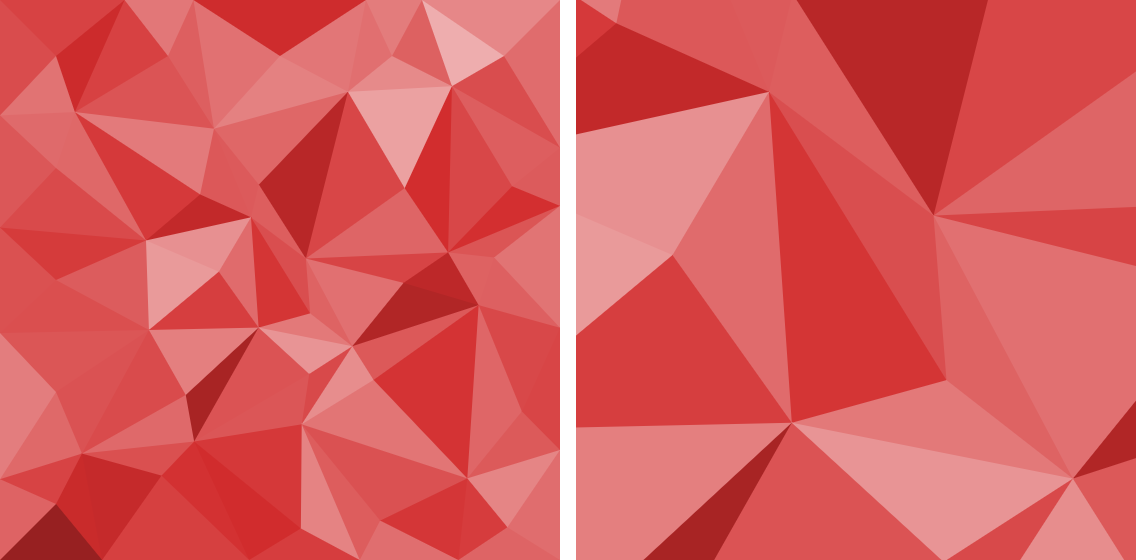
Left, the full canvas; right, a detail of the centre.
Reproduce this background procedurally as a Shadertoy shader.

```glsl
// A flat-shaded mosaic of red triangles. The corners of a coarse grid are
// jittered, and each cell is split into a fan of four facets around an inner
// point. A permutation gives every facet its own rank on a lightness curve.

const int GRID = 5;              // cells per side
const float CORNER_JITTER = 0.34;
const float HUB_SPREAD = 0.26;   // reach of the inner point within its cell
const float SATURATION = 0.65;

// Integer hash of a grid position: two values in 0..1
vec2 hash22(ivec2 id, uint seed) {
    uvec2 v = uvec2(id + 64) * uvec2(1597u, 3571u) + seed * uvec2(7919u, 6151u);
    v = v * 1664525u + 1013904223u;
    v.x += v.y * 1664525u;
    v.y += v.x * 1664525u;
    v ^= v >> 16u;
    v.x += v.y * 1664525u;
    v.y += v.x * 1664525u;
    v ^= v >> 16u;
    return vec2(v & 65535u) / 65535.0;
}

// Jittered grid corner; border corners only slide along the border
vec2 cornerPoint(ivec2 id) {
    vec2 isFree = vec2(greaterThan(id, ivec2(0))) * vec2(lessThan(id, ivec2(GRID)));
    return vec2(id) + isFree * CORNER_JITTER * (2.0 * hash22(id, 3u) - 1.0);
}

// Corner k of a cell, counterclockwise from the lower left
vec2 cellCorner(ivec2 cell, int k) {
    k &= 3;
    return cornerPoint(cell + ivec2(((k + 1) >> 1) & 1, k >> 1));
}

// Inner point of a cell: regular in the left column and top row
vec2 hubPoint(ivec2 cell) {
    if (cell.x == 0 || cell.y == GRID - 1) return vec2(cell) + 0.5;
    vec2 st = 0.5 + HUB_SPREAD * (2.0 * hash22(cell, 11u) - 1.0);
    vec2 low = mix(cellCorner(cell, 0), cellCorner(cell, 1), st.x);
    vec2 high = mix(cellCorner(cell, 3), cellCorner(cell, 2), st.x);
    return mix(low, high, st.y);
}

// Signed distance to the line a-b, positive on its right
float edgeDistance(vec2 p, vec2 a, vec2 b) {
    vec2 e = b - a;
    return dot(p - a, vec2(e.y, -e.x)) / max(length(e), 1e-5);
}

// Distance bound of a counterclockwise triangle, negative inside
float triangleDistance(vec2 p, vec2 a, vec2 b, vec2 c) {
    return max(edgeDistance(p, a, b), max(edgeDistance(p, b, c), edgeDistance(p, c, a)));
}

// Cubing modulo 101 permutes 1..100, so each facet gets a unique rank
float facetRank(ivec2 cell, int k) {
    int n = 4 * (cell.x + GRID * cell.y) + k + 1;
    return float((n * n * n) % 101) / 101.0;
}

// Rank to red: a bell-shaped spread of lightness with a longer dark tail
vec3 facetColor(float rank) {
    float light = 0.613 + 0.055 * log(rank) - 0.042 * log(1.0 - rank);
    float chroma = SATURATION * (1.0 - abs(2.0 * light - 1.0));
    return vec3(light) + chroma * vec3(0.5, -0.5, -0.495);
}

void mainImage(out vec4 fragColor, in vec2 fragCoord) {
    vec2 p = fragCoord / iResolution.xy * float(GRID);
    float pixel = float(GRID) / min(iResolution.x, iResolution.y);
    ivec2 home = ivec2(floor(p));

    // Gather facet coverage front to back, so shared edges blend cleanly
    vec3 color = vec3(0.0);
    float total = 0.0;
    for (int y = -1; y <= 1; y++)
    for (int x = -1; x <= 1; x++) {
        ivec2 cell = home + ivec2(x, y);
        if (any(lessThan(cell, ivec2(0))) || any(greaterThanEqual(cell, ivec2(GRID)))) continue;
        vec2 hub = hubPoint(cell);
        for (int k = 0; k < 4; k++) {
            float d = triangleDistance(p, cellCorner(cell, k), cellCorner(cell, k + 1), hub);
            float cover = min(clamp(0.5 - d / pixel, 0.0, 1.0), 1.0 - total);
            color += cover * facetColor(facetRank(cell, k));
            total += cover;
        }
    }
    fragColor = vec4(color / max(total, 1e-4), 1.0);
}
```
